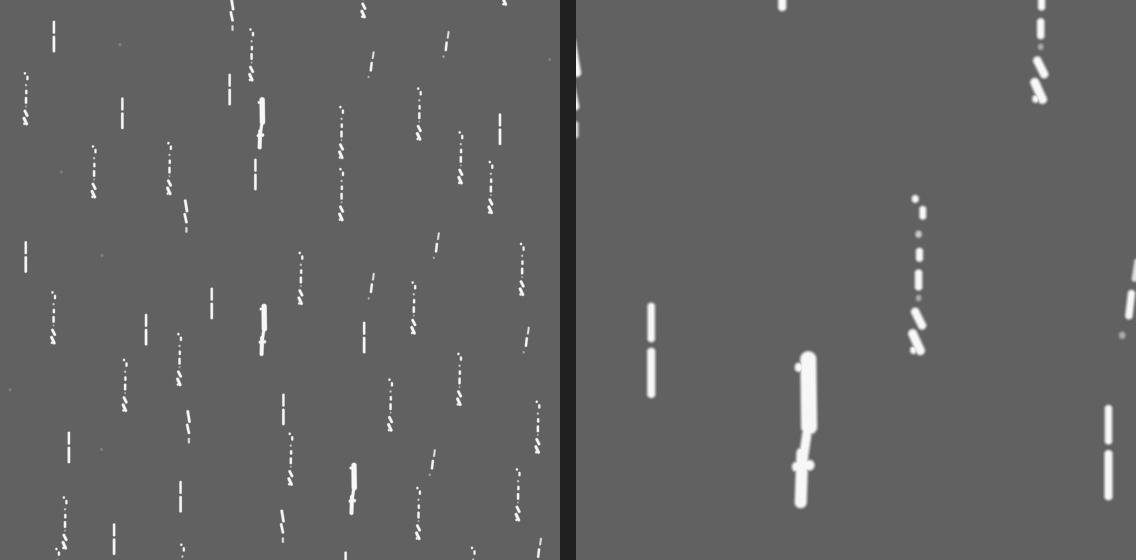
Left, the full canvas; right, a detail of the centre.
Reproduce this pattern procedurally as a Shadertoy shader.

```glsl
// Sparse white broken vertical streaks scattered over a flat grey ground.

const vec3  GROUND      = vec3(0.38);
const vec3  INK         = vec3(0.97);
const vec2  GRID        = vec2(7.0, 8.0);    // cells per canvas height
const vec2  JITTER      = vec2(0.84, 0.5);   // scatter inside a cell
const float MARK_UNITS  = 1000.0;            // mark units per canvas height
const float EDGE        = 1.5;               // edge softness, mark units
const float GOLDEN      = 0.618034;          // spreads the kinds evenly

// Upper limits of the cumulative share of each kind
const float BEADED  = 0.43;
const float DASHED  = 0.67;
const float SLANTED = 0.79;
const float HEAVY   = 0.845;
const float CHAINED = 0.89;

vec2 hash22(vec2 p) {
    vec3 q = fract(vec3(p.xyx) * vec3(0.1031, 0.1030, 0.0973));
    q += dot(q, q.yzx + 33.33);
    return fract((q.xx + q.yz) * q.zy);
}

// Coverage of a round-ended stroke from a to b
float stroke(vec2 p, vec2 a, vec2 b, float radius) {
    vec2 ab = b - a;
    float t = clamp(dot(p - a, ab) / dot(ab, ab), 0.0, 1.0);
    float edge = max(EDGE, 0.7 * MARK_UNITS / iResolution.y);
    return 1.0 - smoothstep(-edge, edge, length(p - a - ab * t) - radius);
}

float dot2(vec2 p, vec2 centre, float radius) {
    return stroke(p, centre, centre + vec2(0.0, 0.5), radius);
}

// Beads above, an S-shaped knot below
float beadedMark(vec2 p) {
    float m = dot2(p, vec2(-2.0, 45.0), 2.0);
    m = max(m, stroke(p, vec2(2.5, 39.0), vec2(2.5, 35.0), 2.0));
    m = max(m, 0.7 * dot2(p, vec2(0.0, 24.0), 1.8));
    m = max(m, stroke(p, vec2(0.5, 14.0), vec2(0.5, 10.0), 2.1));
    m = max(m, stroke(p, vec2(0.0, 1.0), vec2(0.0, -7.0), 2.2));
    m = max(m, 0.5 * dot2(p, vec2(0.0, -14.0), 1.5));
    m = max(m, stroke(p, vec2(-2.0, -22.0), vec2(2.0, -30.0), 2.5));
    m = max(m, stroke(p, vec2(-3.5, -35.0), vec2(1.0, -45.0), 2.7));
    return max(m, dot2(p, vec2(-3.0, -45.0), 2.0));
}

// Two upright dashes
float dashedMark(vec2 p) {
    float m = stroke(p, vec2(0.0, 26.0), vec2(0.0, 7.0), 2.2);
    return max(m, stroke(p, vec2(0.0, -1.0), vec2(0.0, -26.0), 2.4));
}

// Thin leaning dashes with a dim tail
float slantedMark(vec2 p) {
    float m = 0.85 * stroke(p, vec2(4.0, 22.0), vec2(2.5, 12.0), 1.8);
    m = max(m, stroke(p, vec2(0.5, 3.0), vec2(-1.0, -10.0), 2.2));
    return max(m, 0.5 * dot2(p, vec2(-5.0, -22.0), 1.8));
}

// Thick bar, stepped to the left in its lower half
float heavyMark(vec2 p) {
    float m = stroke(p, vec2(1.5, 42.0), vec2(2.0, 2.0), 4.8);
    m = max(m, dot2(p, vec2(-4.0, 37.0), 2.5));
    m = max(m, stroke(p, vec2(1.0, 0.0), vec2(-1.0, -14.0), 2.8));
    m = max(m, stroke(p, vec2(-5.0, -22.0), vec2(2.0, -21.0), 3.2));
    return max(m, stroke(p, vec2(-2.0, -14.0), vec2(-3.0, -43.0), 3.6));
}

// Short uneven chain
float chainedMark(vec2 p) {
    float m = stroke(p, vec2(-1.0, 28.0), vec2(2.0, 10.0), 2.5);
    m = max(m, stroke(p, vec2(-2.0, 4.0), vec2(1.0, -10.0), 2.4));
    return max(m, 0.8 * stroke(p, vec2(1.0, -21.0), vec2(1.0, -27.0), 2.0));
}

float mark(vec2 p, float kind) {
    if (kind < BEADED)  return beadedMark(p);
    if (kind < DASHED)  return dashedMark(p);
    if (kind < SLANTED) return slantedMark(p);
    if (kind < HEAVY)   return heavyMark(p);
    if (kind < CHAINED) return chainedMark(p);
    return 0.2 * dot2(p, vec2(0.0), 2.5);    // faint speck
}

void mainImage(out vec4 fragColor, in vec2 fragCoord) {
    vec2 grid = fragCoord / iResolution.y * GRID;

    // Each column slides by its own amount to hide the rows
    float column = floor(grid.x);
    grid.y += hash22(vec2(column, 71.0)).x;

    // Tall marks reach into the cells above and below
    float ink = 0.0;
    for (int row = -1; row <= 1; row++) {
        vec2 cell = vec2(column, floor(grid.y) + float(row));
        vec2 centre = cell + 0.5 + JITTER * (hash22(cell + 17.0) - 0.5);
        float kind = fract((cell.x + GRID.x * cell.y) * GOLDEN);
        ink = max(ink, mark((grid - centre) / GRID * MARK_UNITS, kind));
    }
    fragColor = vec4(mix(GROUND, INK, ink), 1.0);
}
```
